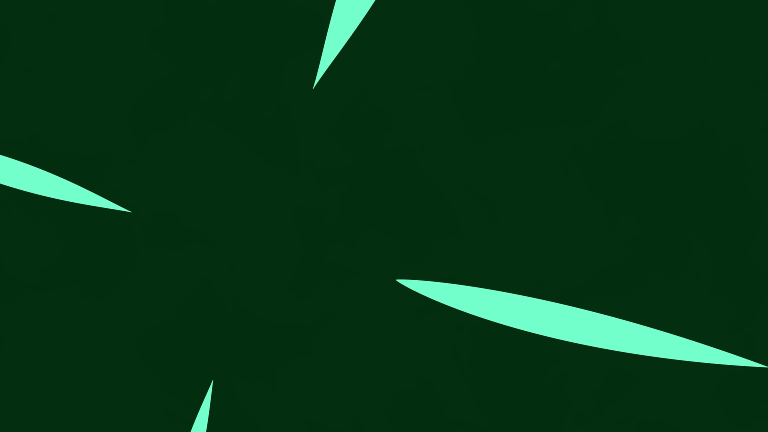
Give the GLSL for this background, as a Shadertoy shader.

```glsl
// Four pale mint blades with sharp tips over a faintly mottled deep green field.

#define FIELD_COLOR vec3(0.010, 0.180, 0.060)
#define BLADE_COLOR vec3(0.45, 1.00, 0.80)
#define RIM_COLOR vec3(0.54, 0.97, 0.81)
#define RIM_WIDTH 0.0022       // pale line along the blade edges
#define TIP_WIDTH 0.0007       // least half width, keeps the tips visible
#define EDGE_PIXELS 0.8        // width of the smoothed edge
#define MOTTLE_AMOUNT 0.005    // strength of the field variation

// Approximate signed distance to a blade running from tip to tail.
// bulge holds the greatest half widths left and right of the axis;
// skew below 1 moves the widest part to the tip, taper above 1 thins the ends.
float bladeDistance(vec2 p, vec2 tip, vec2 tail, vec2 bulge, float skew, float taper) {
    float len = distance(tip, tail);
    vec2 axis = (tail - tip) / len;
    vec2 rel = p - tip;
    float along = dot(rel, axis);
    float across = dot(rel, vec2(-axis.y, axis.x));

    float t = pow(clamp(along / len, 0.0, 1.0), skew);
    float profile = pow(max(4.0 * t * (1.0 - t), 0.0), taper);
    float halfWidth = (across > 0.0 ? bulge.x : bulge.y) * profile + TIP_WIDTH;
    return max(abs(across) - halfWidth, max(-along, along - len));
}

// Layered, warped sines in about -1..1
float mottle(vec2 p) {
    float sum = 0.0;
    float weight = 0.5;
    for (int i = 0; i < 4; i++) {
        p += 0.4 * sin(p.yx * 1.3 + float(i));
        sum += weight * sin(p.x) * sin(p.y);
        p = mat2(1.6, 1.2, -1.2, 1.6) * p;
        weight *= 0.6;
    }
    return sum;
}

void mainImage(out vec4 fragColor, in vec2 fragCoord) {
    // Canvas heights, origin at the lower left
    vec2 p = fragCoord / iResolution.y;

    // Right, left, top and bottom blades; the last three run off the canvas
    float d = bladeDistance(p, vec2(0.917, 0.352), vec2(1.778, 0.150),
                            vec2(0.0325, 0.0470), 0.85, 1.0);
    d = min(d, bladeDistance(p, vec2(0.304, 0.509), vec2(-0.285, 0.702),
                             vec2(0.031), 1.0, 1.2));
    d = min(d, bladeDistance(p, vec2(0.7245, 0.794), vec2(1.118, 1.618),
                             vec2(0.0615, 0.0550), 1.0, 1.25));
    d = min(d, bladeDistance(p, vec2(0.493, 0.120), vec2(0.359, -0.361),
                             vec2(0.0232), 1.0, 1.15));

    // Field with a soft variation, blades with a pale rim
    vec3 field = FIELD_COLOR + MOTTLE_AMOUNT * mottle(p * 9.0) * vec3(0.6, 1.0, 0.8);
    vec3 blade = mix(RIM_COLOR, BLADE_COLOR, smoothstep(0.0, RIM_WIDTH, -d));

    float coverage = clamp(0.5 - d * iResolution.y / EDGE_PIXELS, 0.0, 1.0);
    fragColor = vec4(mix(field, blade, coverage), 1.0);
}
```
